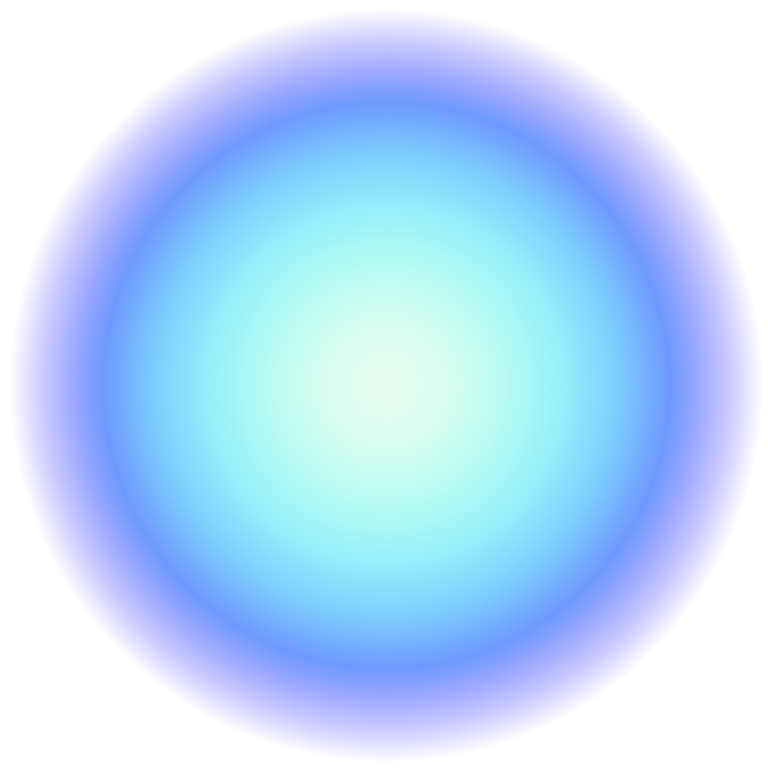
This background is drawn by a Shadertoy shader. Its source:

```glsl
// A soft glowing orb on white: a pale mint core passes through aqua and sky
// to a blue ring, then fades through lavender into the background.
// The colour is a radial gradient, blended between a few ordered stops.

const vec2 CENTER = vec2(0.503, 0.498);   // orb centre, in canvas units
const vec3 BACKGROUND = vec3(1.0);

const int STOP_COUNT = 10;

// Distance of each stop from the centre, in canvas units
const float STOP_RADIUS[STOP_COUNT] = float[](
    0.0, 0.075, 0.130, 0.185, 0.235, 0.300, 0.369, 0.405, 0.450, 0.491);

const vec3 STOP_COLOR[STOP_COUNT] = vec3[](
    vec3(0.90, 0.985, 0.930),   // mint core
    vec3(0.85, 0.990, 0.940),
    vec3(0.76, 0.990, 0.948),
    vec3(0.66, 0.975, 0.965),   // aqua
    vec3(0.58, 0.930, 0.980),
    vec3(0.49, 0.810, 0.995),   // sky
    vec3(0.43, 0.600, 1.000),   // blue ring
    vec3(0.60, 0.655, 1.000),
    vec3(0.81, 0.800, 1.000),   // lavender halo
    BACKGROUND);

// Each step carries the colour on from one stop to the next.
vec3 orbColor(float radius) {
    vec3 color = STOP_COLOR[0];
    for (int i = 1; i < STOP_COUNT; i++) {
        float span = STOP_RADIUS[i] - STOP_RADIUS[i - 1];
        float blend = clamp((radius - STOP_RADIUS[i - 1]) / span, 0.0, 1.0);
        color = mix(color, STOP_COLOR[i], blend);
    }
    return color;
}

void mainImage(out vec4 fragColor, in vec2 fragCoord) {
    // Scale by the short side so the orb stays round on any canvas
    float shortSide = min(iResolution.x, iResolution.y);
    vec2 position = (fragCoord - 0.5 * iResolution.xy) / shortSide + 0.5;

    fragColor = vec4(orbColor(distance(position, CENTER)), 1.0);
}
```
